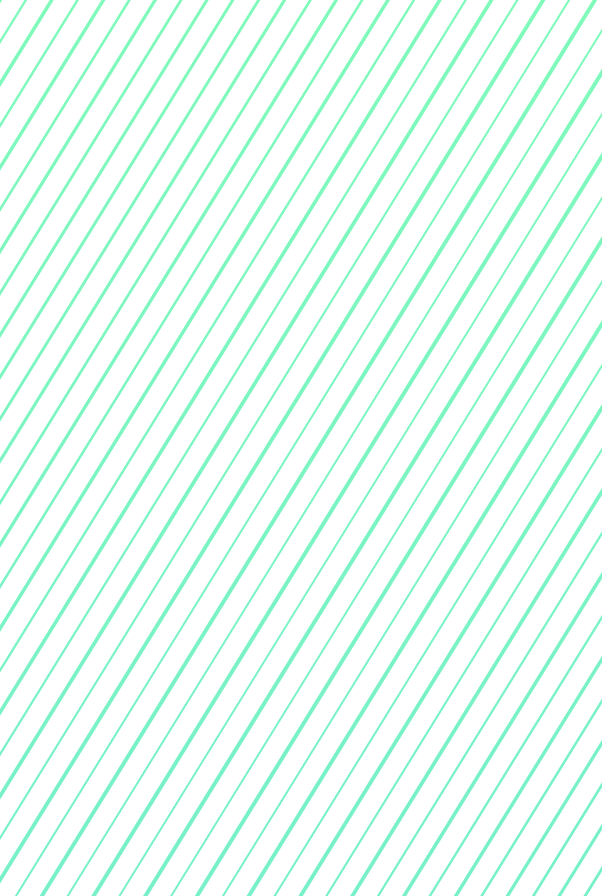
This pattern is drawn by a Shadertoy shader. Its source:

```glsl
const float PI = 3.14159265;

// Lengths are fractions of the canvas height
const float PERIOD = 0.02887;        // horizontal distance between stripes
const float SLOPE = 1.62;            // rise over run of each stripe
const float HALF_WIDTH = 0.00166;    // mean half thickness
const float WIDTH_SWING = 0.00056;   // thick and thin alternation
const float BEAT_CENTER = 27.0;      // stripe with the strongest alternation
const float BEAT_SPAN = 36.0;        // stripes per half cycle of the beat

const vec3 PAPER = vec3(1.0);
const vec3 MINT_TOP = vec3(0.50, 0.98, 0.73);
const vec3 MINT_BOTTOM = vec3(0.47, 0.94, 0.79);

// Odd stripes are thicker near the beat center, even ones far from it
float stripeHalfWidth(float index) {
    float alternation = -cos(PI * index);
    float beat = cos(PI * (index - BEAT_CENTER) / BEAT_SPAN);
    return HALF_WIDTH + WIDTH_SWING * alternation * beat;
}

// Antialiased coverage of the slanted stripes, counted from the top left
float stripeCoverage(vec2 p, float pixel) {
    float phase = (p.x + (1.0 - p.y) / SLOPE) / PERIOD;
    float index = floor(phase + 0.5);
    float slant = length(vec2(1.0, 1.0 / SLOPE));
    float dist = abs(phase - index) * PERIOD / slant;
    return clamp(0.5 + (stripeHalfWidth(index) - dist) / pixel, 0.0, 1.0);
}

void mainImage(out vec4 fragColor, in vec2 fragCoord) {
    vec2 p = fragCoord / iResolution.y;
    float pixel = 1.0 / iResolution.y;

    vec3 mint = mix(MINT_BOTTOM, MINT_TOP, p.y);
    fragColor = vec4(mix(PAPER, mint, stripeCoverage(p, pixel)), 1.0);
}
```
